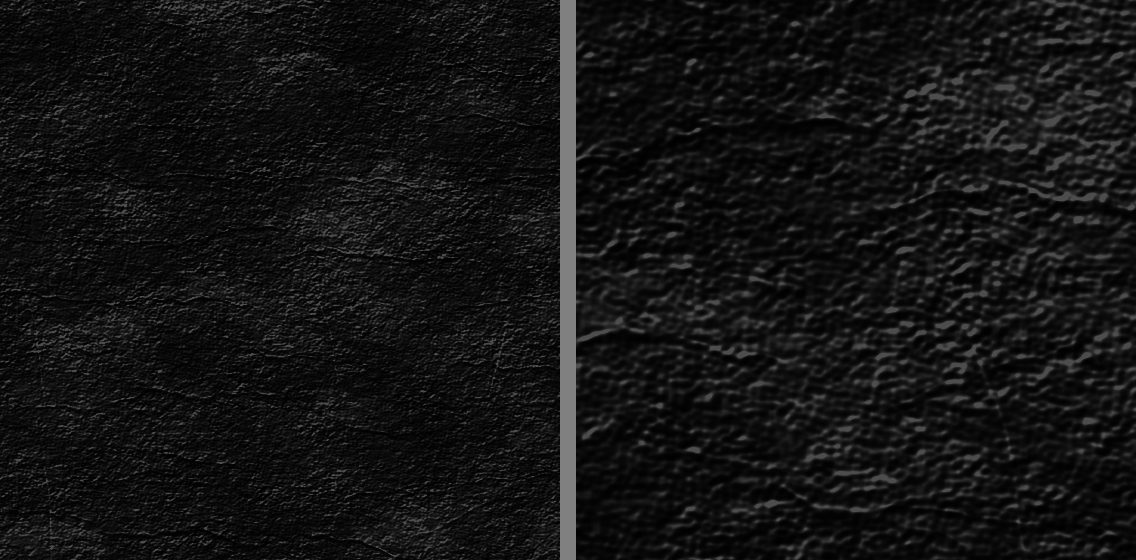
Left, the full canvas; right, a detail of the centre.
Write a Shadertoy shader that draws this texture.

```glsl
// Worn black leather: fine pebbled grain lit from above, long wavy creases,
// faint upright scratches and dusty mounds with ragged bright tops.
// All parts add up to one "relief" value, which an exponential turns into grey.

const vec3  MEDIAN_COLOR   = vec3(0.054);
const float CONTRAST       = 0.69;
const float MAX_RELIEF     = 2.5;
const vec2  LIGHT_STEP     = vec2(-0.0011, 0.0020);
const vec2  GRAIN_STRETCH  = vec2(0.80, 1.0);
const float GRAIN_GAIN     = 5.7;
const vec2  CREASE_CELL    = vec2(0.25, 0.105);
const vec2  WRINKLE_CELL   = vec2(0.12, 0.052);
const vec2  SCRATCH_CELL   = vec2(0.23, 0.16);
const vec2  MOUND_CELL     = vec2(0.22, 0.19);
const float LIP_WIDTH      = 0.0016;
const float SHADOW_WIDTH   = 0.0030;
const float MOUND_GAIN     = 1.35;
const float CLOUD_GAIN     = 1.15;

vec2 hash2(vec2 p) {
    vec3 q = fract(p.xyx * vec3(0.1031, 0.1030, 0.0973));
    q += dot(q, q.yzx + 33.33);
    return fract((q.xx + q.yz) * q.zy);
}

vec2 gradientAt(vec2 cell) {
    float angle = 6.28318 * hash2(cell).x;
    return vec2(cos(angle), sin(angle));
}

float gradientNoise(vec2 p) {
    vec2 i = floor(p), f = p - i;
    vec2 u = f * f * f * (f * (f * 6.0 - 15.0) + 10.0);
    vec2 e = vec2(1.0, 0.0);
    float low  = mix(dot(gradientAt(i), f), dot(gradientAt(i + e), f - e), u.x);
    float high = mix(dot(gradientAt(i + e.yx), f - e.yx),
                     dot(gradientAt(i + 1.0), f - 1.0), u.x);
    return mix(low, high, u.y);
}

// Height of the pebbled skin
float grainHeight(vec2 p) {
    p *= GRAIN_STRETCH;
    return 0.75 * gradientNoise(p * 58.0)
         + 0.62 * gradientNoise(p * 117.0 + 17.3)
         + 0.56 * gradientNoise(p * 226.0 + 51.7);
}

// Scattered tapering curves along x: x = bright lip, y = shadow beneath it
vec2 strokes(vec2 p, vec2 cellSize, float share, float seed) {
    vec2 home = floor(p / cellSize), result = vec2(0.0);
    for (int j = -1; j <= 1; j++)
    for (int i = -1; i <= 1; i++) {
        vec2 cell = home + vec2(i, j);
        vec2 place = hash2(cell + seed), shape = hash2(cell + seed + 71.0);
        vec2 kind = hash2(cell + seed + 137.0);
        vec2 q = p - (cell + 0.5 + (place - 0.5) * 0.64) * cellSize;
        float along = q.x / (cellSize.x * mix(0.4, 0.95, shape.x));
        float bend = (shape.y - 0.4) * 0.7 * along
                   + (0.12 - 0.34 * kind.y) * along * along;
        float d = q.y - bend * cellSize.y;
        float taper = 1.0 - smoothstep(0.45, 1.0, abs(along));
        taper *= step(kind.x, share) * mix(0.5, 1.0, kind.y);
        float lip = exp(-pow(d / LIP_WIDTH, 2.0));
        float shadow = exp(-pow((d + 1.25 * SHADOW_WIDTH) / SHADOW_WIDTH, 2.0));
        result = max(result, taper * vec2(lip, shadow));
    }
    return result;
}

// Dusty mounds: abrupt arched top, slow fade downwards
float mounds(vec2 p) {
    vec2 home = floor(p / MOUND_CELL);
    float ragged = 0.040 * gradientNoise(p * 21.0) + 0.028 * gradientNoise(p * 62.0);
    float glow = 0.0;
    for (int j = -1; j <= 1; j++)
    for (int i = -1; i <= 1; i++) {
        vec2 cell = home + vec2(i, j);
        vec2 place = hash2(cell + 211.0), kind = hash2(cell + 263.0);
        vec2 q = p - (cell + 0.5 + (place - 0.5) * 0.6) * MOUND_CELL;
        float depth = ragged - q.y - 2.6 * q.x * q.x;
        float body = smoothstep(-0.006, 0.010, depth)
                   * pow(1.0 - smoothstep(0.0, 0.14, depth), 1.4)
                   * (1.0 - smoothstep(0.05, 0.14, abs(q.x + ragged)));
        glow = max(glow, body * step(kind.x, 0.72) * mix(0.5, 1.0, kind.y));
    }
    return glow;
}

void mainImage(out vec4 fragColor, in vec2 fragCoord) {
    vec2 p = fragCoord / iResolution.y;

    // Grain, shaded by its slope towards the light, coarser in clumps
    float slope = grainHeight(p) - grainHeight(p + LIGHT_STEP);
    float roughness = 1.0 + 0.6 * gradientNoise(p * vec2(8.0, 12.0) + 5.0)
                    + 0.7 * gradientNoise(p * vec2(38.0, 45.0) + 23.0);
    float relief = GRAIN_GAIN * roughness * slope;

    // Broad light and dark areas
    float cloud = gradientNoise(p * vec2(4.0, 6.0) + 9.0)
                + 0.6 * gradientNoise(p * vec2(11.0, 17.0) + 31.0)
                + 0.6 * gradientNoise(p * vec2(42.0, 55.0) + 61.0);
    relief += CLOUD_GAIN * cloud + MOUND_GAIN * (mounds(p) - 0.2);

    // Creases, smaller wrinkles and upright scratches on a wavering sheet
    vec2 bent = p;
    bent.y += 0.024 * gradientNoise(p * vec2(9.0, 6.0) + 3.0)
            + 0.009 * gradientNoise(p * vec2(32.0, 24.0) + 13.0);
    float worn = clamp(0.9 + 1.2 * gradientNoise(p * 37.0 + 43.0), 0.3, 1.2);
    vec2 crease = strokes(bent, CREASE_CELL, 0.85, 11.0);
    vec2 wrinkle = strokes(bent + 0.37, WRINKLE_CELL, 0.55, 307.0);
    vec2 scratch = strokes(p.yx + 0.006 * gradientNoise(p * 18.0), SCRATCH_CELL, 0.3, 401.0);
    relief += worn * (2.5 * crease.x + 1.1 * wrinkle.x + 1.4 * scratch.x);
    relief -= 2.3 * crease.y + 1.2 * wrinkle.y + 0.3 * scratch.y;

    vec3 color = MEDIAN_COLOR * exp(CONTRAST * min(relief, MAX_RELIEF));
    fragColor = vec4(color, 1.0);
}
```
